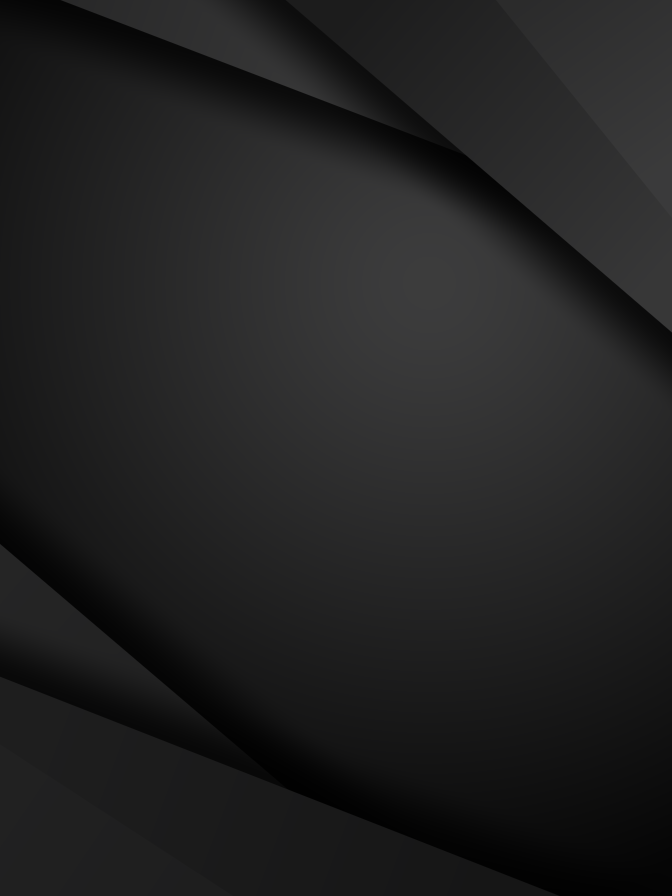
Give the GLSL for this background, as a Shadertoy shader.

```glsl
// Lengths are in canvas widths, the canvas being 4/3 tall
const float CANVAS_HEIGHT = 4.0 / 3.0;
const vec2 GLOW_CENTER = vec2(0.639, 0.912);
const float GLOW_SHADE = 0.235;
const float GLOW_FALLOFF = 0.262;
const float GLOW_SOFTNESS = 0.12;
const float DARKEST_SHADE = 0.018;
const float SHADOW_WIDTH = 0.095;
const float SHADOW_DEPTH = 0.76;
const float NO_SHADOW = 0.0;
const vec3 TINT = vec3(1.0, 1.0, 1.008);

// Signed distance to the line from a to b, positive above it
float aboveLine(vec2 p, vec2 a, vec2 b) {
    vec2 along = normalize(b - a);
    return dot(p - a, vec2(-along.y, along.x));
}

// Linear blend of two shades between the points a and b
float ramp(vec2 p, vec2 a, vec2 b, float shadeA, float shadeB) {
    vec2 span = b - a;
    float t = clamp(dot(p - a, span) / dot(span, span), 0.0, 1.0);
    return mix(shadeA, shadeB, t);
}

// Radial light that fades almost linearly from a rounded peak
float glow(vec2 p) {
    float r = length(p - GLOW_CENTER);
    float fade = sqrt(r * r + GLOW_SOFTNESS * GLOW_SOFTNESS) - GLOW_SOFTNESS;
    return max(GLOW_SHADE - GLOW_FALLOFF * fade, DARKEST_SHADE);
}

// Lay a panel over the shade, inside where d > 0, with a shadow outside
float layPanel(float shade, float d, float fill, float shadowDepth) {
    float pixel = 1.0 / iResolution.x;
    float shadow = 1.0 - smoothstep(0.0, SHADOW_WIDTH, -d);
    shade *= 1.0 - shadowDepth * shadow;
    return mix(shade, fill, smoothstep(-0.7 * pixel, 0.7 * pixel, d));
}

void mainImage(out vec4 fragColor, in vec2 fragCoord) {
    vec2 p = fragCoord / iResolution.xy * vec2(1.0, CANVAS_HEIGHT);
    float shade = glow(p);

    // Upper panels, from the back to the front
    float upperLeft = aboveLine(p, vec2(0.090, 1.3333), vec2(0.694, 1.102));
    float upperLeftFill = ramp(p, vec2(0.09, 1.33), vec2(0.46, 1.20), 0.155, 0.215);
    shade = layPanel(shade, upperLeft, upperLeftFill, SHADOW_DEPTH);

    float upperMiddle = aboveLine(p, vec2(0.425, 1.3333), vec2(1.0, 0.8385));
    float upperMiddleFill = ramp(p, vec2(0.52, 1.32), vec2(0.97, 0.92), 0.108, 0.215);
    shade = layPanel(shade, upperMiddle, upperMiddleFill, SHADOW_DEPTH);

    float upperRight = aboveLine(p, vec2(0.738, 1.3333), vec2(1.0, 1.009));
    float upperRightFill = ramp(p, vec2(0.78, 1.33), vec2(0.97, 1.07), 0.168, 0.228);
    shade = layPanel(shade, upperRight, upperRightFill, NO_SHADOW);

    // Lower panels, from the back to the front
    float lowerLeft = -aboveLine(p, vec2(0.0, 0.524), vec2(0.425, 0.1615));
    float lowerLeftFill = ramp(p, vec2(0.0, 0.50), vec2(0.35, 0.20), 0.145, 0.125);
    shade = layPanel(shade, lowerLeft, lowerLeftFill, SHADOW_DEPTH);

    float lowerMiddle = -aboveLine(p, vec2(0.0, 0.3264), vec2(0.833, 0.0));
    float lowerMiddleFill = ramp(p, vec2(0.05, 0.28), vec2(0.75, 0.02), 0.118, 0.085);
    shade = layPanel(shade, lowerMiddle, lowerMiddleFill, SHADOW_DEPTH);

    float lowerCorner = -aboveLine(p, vec2(0.0, 0.2257), vec2(0.347, 0.0));
    float lowerCornerFill = ramp(p, vec2(0.0, 0.20), vec2(0.28, 0.01), 0.130, 0.118);
    shade = layPanel(shade, lowerCorner, lowerCornerFill, NO_SHADOW);

    fragColor = vec4(shade * TINT, 1.0);
}
```
